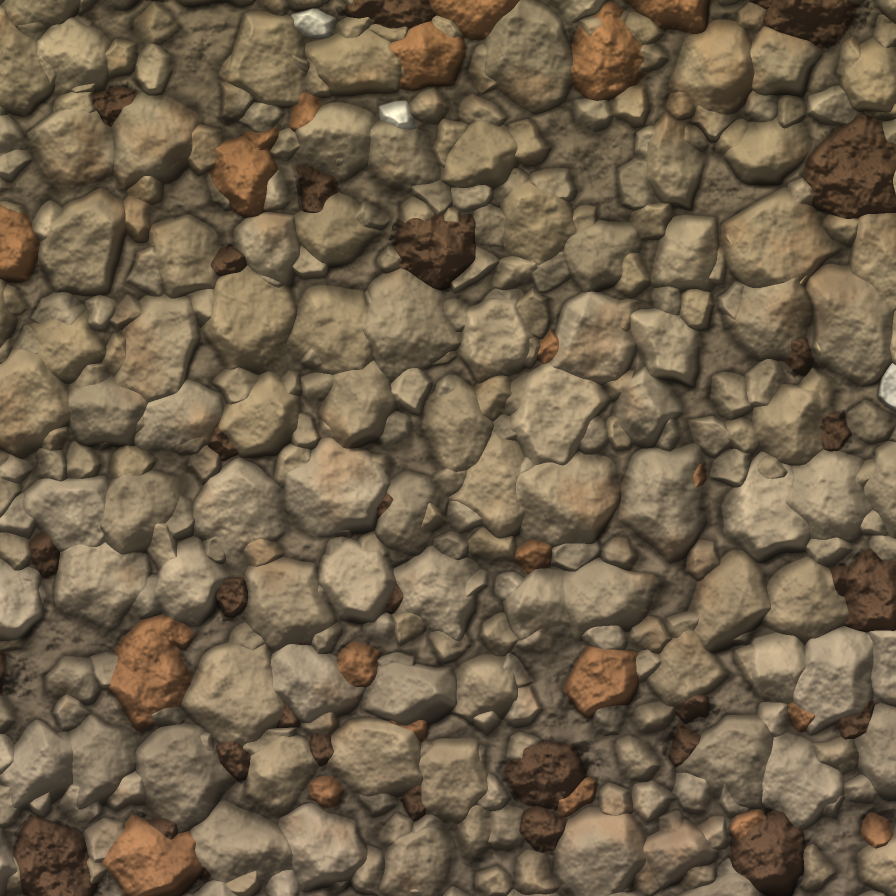
This texture is drawn by a Shadertoy shader. Its source:

```glsl
// A wall of rough tan rubble set in grey-brown mortar.
// Each stone is a faceted mound, the soft minimum of sloping planes; the highest
// stone wins, and its slope, crevice depth and a cast shadow give the shading.

const float TAU = 6.28319;
const float STONES_ACROSS = 10.3;
const vec3 LIGHT = vec3(-0.28, 0.58, 0.76);

const vec3 TAN = vec3(0.60, 0.525, 0.405);
const vec3 GREY = vec3(0.54, 0.485, 0.395);
const vec3 CREAM = vec3(0.70, 0.635, 0.53);
const vec3 RUST = vec3(0.58, 0.42, 0.285);
const vec3 UMBER = vec3(0.36, 0.275, 0.205);
const vec3 CHALK = vec3(0.86, 0.83, 0.76);
const vec3 MORTAR = vec3(0.425, 0.375, 0.305);

struct Surface {
    float height;
    vec2 slope;
    vec2 key;
};

float hash(vec2 p) {
    vec3 q = fract(p.xyx * 0.1031);
    q += dot(q, q.yzx + 33.33);
    return fract((q.x + q.y) * q.z);
}

float noise(vec2 p) {
    vec2 i = floor(p), f = fract(p);
    f = f * f * (3.0 - 2.0 * f);
    return mix(mix(hash(i), hash(i + vec2(1, 0)), f.x),
               mix(hash(i + vec2(0, 1)), hash(i + vec2(1, 1)), f.x), f.y);
}

float fbm(vec2 p) {
    float sum = 0.0, amp = 0.5;
    for (int i = 0; i < 4; i++) {
        sum += amp * noise(p);
        p = mat2(1.6, 1.2, -1.2, 1.6) * p + 7.3;
        amp *= 0.5;
    }
    return sum;
}

// One stone: soft minimum of a tilted top and seven sides of varied steepness
Surface stone(vec2 q, vec2 key) {
    const float SHARPNESS = 26.0;
    float size = mix(0.41, 0.60, hash(key + 1.7));
    float stretch = mix(0.78, 1.22, hash(key + 2.9));
    float turn = (hash(key + 4.1) - 0.5) * 1.1;
    vec2 radii = size * vec2(stretch, 1.0 / stretch);
    vec2 tilt = vec2(hash(key + 5.3), hash(key + 6.7)) * 0.7 - 0.35;

    float top = mix(0.24, 0.42, hash(key + 8.3)) + dot(tilt, q);
    float total = exp(-SHARPNESS * top);
    vec2 slope = tilt * total;
    for (int i = 0; i < 7; i++) {
        vec2 side = key + float(i) * 11.3;
        float angle = (float(i) + 0.75 * hash(side + 0.4)) / 7.0 * TAU;
        vec2 dir = vec2(cos(angle), sin(angle));
        float local = angle - turn;
        float reach = length(radii * vec2(cos(local), sin(local)));
        reach *= mix(0.86, 1.08, hash(side + 3.6));
        float steep = mix(0.8, 3.0, hash(side + 9.1));
        float weight = exp(-SHARPNESS * clamp(steep * (reach - dot(dir, q)), -2.0, 3.0));
        total += weight;
        slope -= dir * steep * weight;
    }
    return Surface(-log(total) / SHARPNESS, slope / total, key);
}

// Staggered rows of stones; keeps the highest one at p
Surface stoneLayer(vec2 p, float seed, float share) {
    Surface best = Surface(-0.6, vec2(0), vec2(0));
    for (int j = -1; j <= 1; j++) {
        float row = floor(p.y) + float(j);
        float shift = 0.5 * mod(row, 2.0) + 0.3 * hash(vec2(row, seed));
        for (int i = -1; i <= 1; i++) {
            vec2 cell = vec2(floor(p.x - shift) + float(i), row);
            vec2 key = cell + seed;
            vec2 jitter = vec2(hash(key + 0.3), hash(key + 7.9)) - 0.5;
            vec2 q = p - cell - vec2(shift, 0.0) - 0.5 - 0.42 * jitter;
            if (dot(q, q) > 0.9 || hash(key + 12.7) > share) continue;
            Surface s = stone(q, key);
            if (s.height > best.height) best = s;
        }
    }
    return best;
}

// Large stones with small chips wedged in the gaps
Surface rubble(vec2 p) {
    Surface large = stoneLayer(p, 40.0, 0.97);
    Surface chips = stoneLayer(p * 2.15, 190.0, 0.75);
    chips.height = chips.height / 2.15 - 0.01;
    if (chips.height > large.height) return chips;
    return large;
}

vec3 stoneColor(vec2 key, float rusty, float dark, float stain) {
    vec3 color = mix(TAN, GREY, hash(key + 15.1));
    color = mix(color, CREAM, 0.7 * pow(hash(key + 16.9), 2.0));
    color = mix(color, RUST, max(rusty, 0.35 * smoothstep(0.52, 0.75, stain)));
    color = mix(color, UMBER, dark);
    return mix(color, CHALK, step(0.985, hash(key + 18.2)));
}

vec3 wall(vec2 uv) {
    vec2 p = uv * STONES_ACROSS + 20.0;
    vec2 warp = vec2(noise(p * 4.0), noise(p * 4.0 + 31.0)) - 0.5;
    vec2 bent = p + 0.09 * warp;
    Surface s = rubble(bent);
    float onStone = smoothstep(-0.015, 0.015, s.height);
    float dark = step(0.935, hash(s.key + 21.3));
    float rusty = step(0.93, hash(s.key + 23.7));

    // Chipped surface relief, strongest on the dark stones
    float grain = fbm(p * 3.5);
    vec2 relief = vec2(fbm((p + vec2(0.03, 0)) * 3.5), fbm((p + vec2(0, 0.03)) * 3.5)) - grain;
    vec2 slope = s.slope * onStone + relief / 0.03 * (0.22 + 0.4 * dark + 0.15 * rusty);
    float lit = max(dot(normalize(vec3(-slope, 1.0)), normalize(LIGHT)), 0.0);

    // Crevice darkening and the shadow of the stone above
    float crevice = mix(0.58, 1.0, smoothstep(0.0, 0.17, abs(s.height)));
    float blocker = rubble(bent + vec2(-0.05, 0.12)).height;
    float shadow = smoothstep(0.0, 0.18, blocker - max(s.height, 0.0) - 0.10);

    vec3 color = mix(MORTAR, stoneColor(s.key, rusty, dark, fbm(p * 1.3 + 60.0)), onStone);
    color *= 0.80 + 0.42 * grain;
    color *= (0.46 + 0.72 * lit) * crevice * (1.0 - 0.42 * shadow);
    return color * mix(vec3(1.02, 1.01, 1.03), vec3(1.0, 0.99, 0.92), uv.y);
}

void mainImage(out vec4 fragColor, in vec2 fragCoord) {
    // Four samples per pixel smooth the outlines
    vec3 sum = vec3(0);
    for (int i = 0; i < 4; i++) {
        vec2 offset = vec2(i % 2, i / 2) * 0.5 - 0.25;
        sum += wall((fragCoord + offset) / iResolution.y);
    }
    fragColor = vec4(sum / 4.0, 1.0);
}
```
